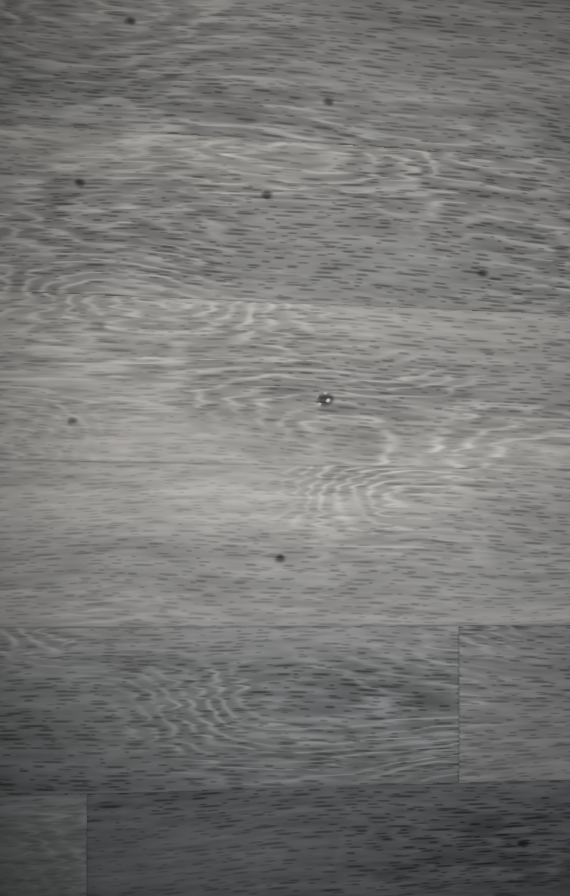
Write a WebGL 2 fragment shader that draws this texture.

```glsl
#version 300 es
precision highp float;
// Weathered grey oak floor: six rows of long planks with limed grain, pores and small knots.

#define BASE_TONE 0.575
#define PLANK_CONTRAST 0.045
#define STREAK_STRENGTH 0.19
#define BROAD_STRENGTH 0.2
#define RING_STRENGTH 0.12
#define PORE_STRENGTH 0.14
#define SEAM_STRENGTH 0.1
#define PLANK_LENGTH 12.4
#define JOINT_STEP 2.31
#define MAIN_KNOT vec2(2.02, 2.59)
#define LIGHT_CENTRE vec2(0.58, 0.39)
#define VIGNETTE 1.22

uniform vec2 u_resolution;
out vec4 fragColor;

float hash(vec2 p) {
  vec3 q = fract(p.xyx * vec3(0.1031, 0.1030, 0.0973));
  q += dot(q, q.yzx + 33.33);
  return fract((q.x + q.y) * q.z);
}

float noise(vec2 p) {
  vec2 i = floor(p), f = p - i;
  f = f * f * (3.0 - 2.0 * f);
  vec2 e = vec2(1.0, 0.0);
  return mix(mix(hash(i), hash(i + e), f.x),
             mix(hash(i + e.yx), hash(i + e.xx), f.x), f.y);
}

// Fine fibres running along the plank, in three octaves
float fibres(vec2 p) {
  return 0.2 * noise(p * vec2(0.7, 11.0))
       + 0.35 * noise(p * vec2(2.2, 26.0) + 7.0)
       + 0.45 * noise(p * vec2(6.0, 48.0) + 19.0);
}

// Cellular dashes: one thin tapered pore of random length in each stretched cell
float pores(vec2 p, vec2 scale, float density) {
  vec2 q = p * scale;
  float line = floor(q.y);
  q.x += 9.0 * hash(vec2(line, 3.0));
  vec2 cell = vec2(floor(q.x), line);
  vec2 f = fract(q) - 0.5;
  float halfLength = mix(0.15, 0.5, hash(cell + 11.0));
  float along = 1.0 - smoothstep(0.3 * halfLength, halfLength, abs(f.x));
  float body = 1.0 - smoothstep(0.05, 0.45, abs(f.y));
  float depth = hash(cell + 37.0);
  return along * body * smoothstep(1.0 - density, 1.4 - density, depth);
}

// Offset to the small knot in this cell; far away if the cell has none
vec2 knotOffset(vec2 p) {
  vec2 size = vec2(1.2, 1.0);
  vec2 cell = floor(p / size);
  vec2 centre = mix(vec2(0.2), vec2(0.8), vec2(hash(cell + 51.0), hash(cell + 67.0)));
  return hash(cell + 83.0) < 0.4 ? p - (cell + centre) * size : vec2(9.0);
}

// Slow sideways drift of the grain, from layered sines
float drift(vec2 p) {
  return 0.03 * sin(1.1 * p.x + 1.5 * sin(1.9 * p.y))
       + 0.008 * sin(3.7 * p.x + 3.1 * p.y);
}

void main() {
  vec2 uv = gl_FragCoord.xy / u_resolution;
  uv.y = 1.0 - uv.y;

  // Plank space: one unit is one plank width; the rows fan out slightly
  float v = (uv.y - mix(0.137, 0.178, uv.x)) / mix(0.188, 0.173, uv.x) + 1.0;
  vec2 p = vec2(3.54 * uv.x, v);
  float row = floor(v);
  float along = (p.x - 2.85 - (4.0 - row) * JOINT_STEP) / PLANK_LENGTH;
  float piece = floor(along) + 1.0;
  float plank = sin(0.8 * row - 0.5) + 0.9 * piece * sin(2.2 * row);

  // Distance to the nearest plank edge
  vec2 edge = fract(vec2(along, v));
  edge = min(edge, 1.0 - edge) * vec2(PLANK_LENGTH, 1.0);
  float seam = 1.0 - smoothstep(0.0, 0.014, min(edge.x, edge.y));

  // Grain of this plank, bending around the main knot
  vec2 knot = p - MAIN_KNOT;
  vec2 reach = knot * vec2(0.7, 3.6);
  float swell = row == floor(MAIN_KNOT.y) ? exp(-dot(reach, reach)) : 0.0;
  vec2 g = p + vec2(17.3, 5.7) * (row + 1.0) + 31.0 * piece;
  g.y += drift(g);
  float streak = fibres(g);
  float cloud = noise(g * vec2(0.8, 3.1) + 13.0);
  float broad = 0.6 * noise(g * vec2(0.45, 1.7) + 29.0) + 0.4 * cloud;

  // Limed growth rings: contours of a stretched field, frayed line by line along the fibres
  float fray = noise(g * vec2(5.0, 42.0) + 61.0);
  float field = 10.5 * noise(g * vec2(0.85, 2.0)) + 4.0 * g.y + 4.0 * swell + 0.8 * fray;
  float ring = 0.5 + 0.5 * sin(6.2832 * field);
  float figure = smoothstep(0.3, 0.75, noise(g * vec2(0.6, 1.6) + 40.0) + 0.4 * swell);
  float limed = (ring * ring - 0.375) * figure * (0.2 + 1.5 * fray);
  float pore = max(pores(g, vec2(4.2, 38.0), 0.7), 0.8 * pores(g + 5.0, vec2(7.5, 50.0), 0.65));

  float tone = BASE_TONE + PLANK_CONTRAST * plank;
  tone += STREAK_STRENGTH * (streak - 0.5) + BROAD_STRENGTH * (broad - 0.5);
  tone += RING_STRENGTH * limed - PORE_STRENGTH * pore * (1.3 - broad);
  tone -= 0.05 * swell;

  // Small dark knots, then the main one with pale flecks in its core
  float dotRadius = length(knotOffset(p) * vec2(0.7, 1.0)) + 0.01 * (noise(p * 35.0) - 0.5);
  tone -= 0.25 * (1.0 - smoothstep(0.005, 0.035, dotRadius));
  float coreRadius = length(knot * vec2(0.8, 1.0)) + 0.012 * (noise(p * 24.0) - 0.5);
  float core = 1.0 - smoothstep(0.02, 0.06, coreRadius);
  float fleck = smoothstep(0.2, 0.9, sin(75.0 * knot.x + 40.0 * knot.y) * cos(70.0 * knot.y - 20.0 * knot.x));
  tone += core * (0.42 * fleck - 0.27);
  tone *= 1.0 - SEAM_STRENGTH * seam * (0.5 + cloud);

  // Warm upper planks, cooler lower ones, under a soft pool of light
  float warmth = 0.75 - 0.65 * uv.y + 0.2 * plank + 0.4 * (broad - 0.5);
  vec3 tint = mix(vec3(0.98, 1.0, 1.015), vec3(1.025, 1.0, 0.965), clamp(warmth, 0.0, 1.0));
  vec2 away = (uv - LIGHT_CENTRE) * vec2(0.72, 1.0);
  fragColor = vec4(tint * tone * (1.0 - VIGNETTE * dot(away, away)), 1.0);
}
```
